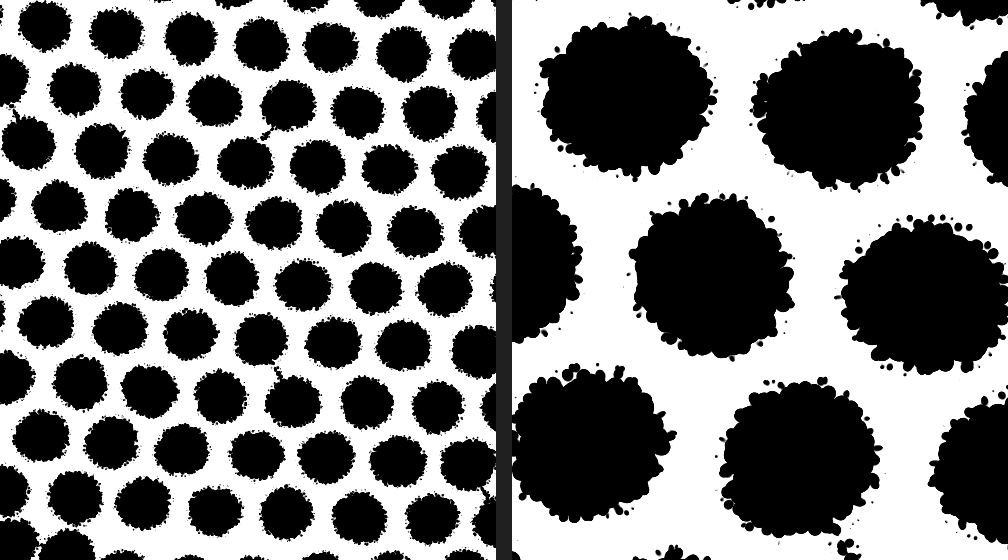
Left: the whole. Right: its middle third, enlarged.
Give the GLSL for this pattern, as a Shadertoy shader.

```glsl
const float SPACING = 0.1276;
const float RADIUS = 0.0462;
const int FIRST_ROW = -5;
const int LAST_ROW = 5;

vec2 hash2(vec2 p) {
    vec3 q = fract(p.xyx * vec3(0.1031, 0.1030, 0.0973));
    q += dot(q, q.yzx + 33.33);
    return fract((q.xx + q.yz) * q.zy);
}

// Distance to the nearest scattered feature point.
float cellular(vec2 p) {
    vec2 cell = floor(p);
    float nearest = 4.0;
    for (int y = -1; y <= 1; y++) {
        for (int x = -1; x <= 1; x++) {
            vec2 corner = cell + vec2(x, y);
            vec2 delta = corner + hash2(corner) - p;
            nearest = min(nearest, dot(delta, delta));
        }
    }
    return sqrt(nearest);
}

// Horizontal start of a slanted, slightly bowed row.
float rowStart(float row) {
    return 0.5417 + 0.0540 * row + 0.00072 * row * row;
}

// Warped hexagonal lattice; rows count downward.
vec2 dotCenter(float col, float row) {
    vec2 center = vec2(
        rowStart(row) + SPACING * col,
        0.4909 - 0.1074 * row + 0.00065 * row * row
            - 0.00716 * col + 0.00091 * col * (col + row));

    // Packing fault in the lower left corner.
    float fault = max(row - 4.0, 0.0);
    float crowd = max(-2.0 - col, 0.0);
    center.x += 0.0033 * fault * crowd * crowd;
    center.y -= 0.039 * fault * exp(-0.25 * (col + 4.0) * (col + 4.0));

    return center + 0.007 * (hash2(vec2(col, row) + 71.0) - 0.5);
}

// Round blob with a few soft lobes.
float blobDistance(vec2 offset, float radius, vec2 seed) {
    float angle = atan(offset.y, offset.x);
    vec2 phase = 6.2832 * seed;
    float lobes = 0.02 * cos(2.0 * angle)
        + 0.03 * sin(2.0 * angle + phase.x)
        + 0.022 * sin(3.0 * angle + phase.y)
        + 0.015 * sin(5.0 * angle + phase.x + phase.y);
    return length(offset) - radius * (1.0 + lobes);
}

float segmentDistance(vec2 p, vec2 a, vec2 b) {
    vec2 along = b - a;
    float t = clamp(dot(p - a, along) / dot(along, along), 0.0, 1.0);
    return length(p - a - along * t);
}

float inkDistance(vec2 p) {
    float nearest = 1.0;
    for (int j = FIRST_ROW; j <= LAST_ROW; j++) {
        float row = float(j);
        float middle = round((p.x - rowStart(row)) / SPACING);
        for (int i = -1; i <= 1; i++) {
            float col = middle + float(i);
            vec2 center = dotCenter(col, row);
            vec2 seed = hash2(vec2(col, row) + 19.0);
            float radius = RADIUS * (0.97 + 0.06 * seed.y);
            nearest = min(nearest, blobDistance(p - center, radius, seed));

            // Occasional crumbling bridge to a dot in the next row.
            vec2 link = hash2(vec2(col, row) + 43.0);
            if (link.x > 0.94) {
                vec2 end = dotCenter(col - step(0.6, link.y), row + 1.0);
                nearest = min(nearest, segmentDistance(p, center, end) - 0.003);
            }
        }
    }
    return nearest;
}

// Fine and coarse grains that fray the ink edge.
float edgeGrain(vec2 p) {
    float fine = cellular(p * 150.0) - 0.47;
    float coarse = cellular(p * 70.0 + 9.0) - 0.47;
    return 0.011 * fine + 0.006 * coarse;
}

void mainImage(out vec4 fragColor, in vec2 fragCoord) {
    vec2 p = fragCoord / iResolution.y;
    float pixel = 1.0 / iResolution.y;
    float edge = inkDistance(p) + edgeGrain(p);
    fragColor = vec4(vec3(smoothstep(-pixel, pixel, edge)), 1.0);
}
```
